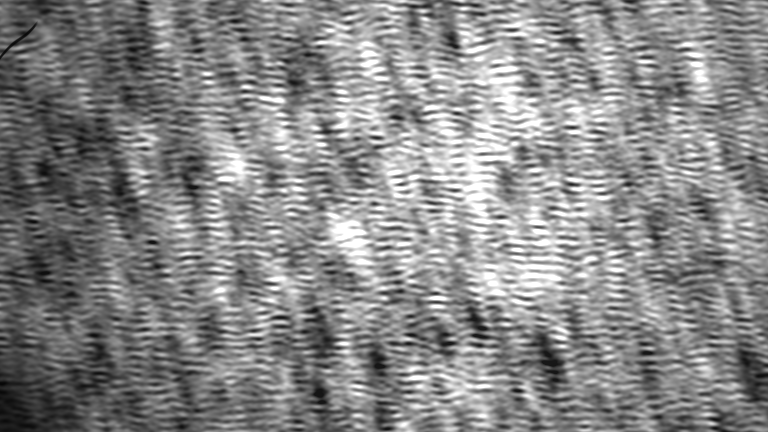
Reproduce this texture procedurally as a Shadertoy shader.

```glsl
// Monochrome laser speckle: leaning streaks crossed by fine, broken horizontal fringes.

#define FRINGES 48.0          // fringes per canvas height
#define FRINGE_CONTRAST 0.35
#define STREAK_CONTRAST 0.42
#define CLOUD_CONTRAST 0.24
#define GRAIN_CONTRAST 0.24
#define DUST_CONTRAST 0.13
#define LEAN 0.27             // sideways drift of the streaks per unit height
#define PHASE_SPREAD 5.0      // fringe misalignment between grains, radians
#define EDGE_LIGHT 0.22
#define BEAM_LIGHT 0.50
#define BEAM_CENTRE vec2(1.08, 0.60)

const float TAU = 6.2831853;

vec4 hash4(vec2 cell, float seed) {
    vec4 h = fract(vec4(cell.xyx, cell.y + seed) * vec4(0.1031, 0.1030, 0.0973, 0.1099));
    h += dot(h, h.wzxy + 33.33 + seed);
    return fract((h.xxyz + h.yzzw) * h.zywx);
}

// Cellular sum of soft grains: x = random brightness, y = fringe wave.
vec2 grains(vec2 p, vec2 size, float lean, float seed) {
    vec2 q = vec2(p.x + lean * p.y, p.y) / size;
    vec2 home = floor(q);
    float carrier = TAU * FRINGES * p.y + 0.8 * sin(3.1 * p.x + 2.0 * p.y);
    vec2 total = vec2(0.0);
    for (int j = -1; j <= 1; j++) {
        for (int i = -1; i <= 1; i++) {
            vec2 cell = home + vec2(i, j);
            vec4 rnd = hash4(cell + 71.0, seed);
            vec2 d = q - cell - rnd.xy;
            float falloff = max(0.0, 1.0 - dot(d, d));
            falloff *= falloff * falloff;
            float tilt = 3.6 * (rnd.z - 0.5) * d.x + 4.0 * (rnd.x - 0.5) * d.y;
            float wave = cos(carrier + PHASE_SPREAD * (rnd.w - 0.5) + tilt);
            total += falloff * vec2(2.0 * rnd.z - 1.0, wave);
        }
    }
    return total;
}

// Broad off-centre beam with a dim lower left corner.
float beam(vec2 p) {
    vec2 d = p - BEAM_CENTRE;
    float light = EDGE_LIGHT + BEAM_LIGHT * exp(-1.3 * dot(d, d));
    return light * mix(0.35, 1.0, smoothstep(0.0, 0.25, length(p)));
}

// Thin dark fibre entering from the left edge.
float fibre(vec2 p, float pixel) {
    float curve = 0.866 + 0.95 * p.x + 0.004 * sin(70.0 * p.x);
    float dist = 0.7 * abs(p.y - curve);
    float line = 1.0 - smoothstep(0.001, 0.0025 + pixel, dist);
    return line * (1.0 - smoothstep(0.078, 0.09, p.x));
}

void mainImage(out vec4 fragColor, in vec2 fragCoord) {
    vec2 p = fragCoord / iResolution.y;

    // Speckle from broad to fine, with two sets of short fringes
    float cloud = grains(p, vec2(0.10, 0.13), LEAN, 3.0).x;
    float streak = grains(p, vec2(0.034, 0.085), LEAN, 11.0).x;
    float fine = grains(p, vec2(0.022, 0.027), LEAN, 19.0).x;
    float dust = grains(p, vec2(0.013, 0.008), 0.0, 41.0).x;
    float fringe = grains(p, vec2(0.036, 0.052), LEAN, 27.0).y;
    fringe += 0.5 * grains(p, vec2(0.024, 0.034), 0.0, 35.0).y;

    // Bright speckle carries the stronger fringes
    float body = 1.0 + CLOUD_CONTRAST * cloud + STREAK_CONTRAST * streak
               + GRAIN_CONTRAST * fine;
    float speckle = body + DUST_CONTRAST * dust
                  + FRINGE_CONTRAST * fringe * mix(1.0, body, 0.6);

    // Light the speckle and lay the fibre over it
    float tone = beam(p) * max(speckle, 0.15);
    tone *= 1.0 - 0.8 * fibre(p, 1.0 / iResolution.y);
    fragColor = vec4(vec3(clamp(tone, 0.0, 1.0)), 1.0);
}
```
